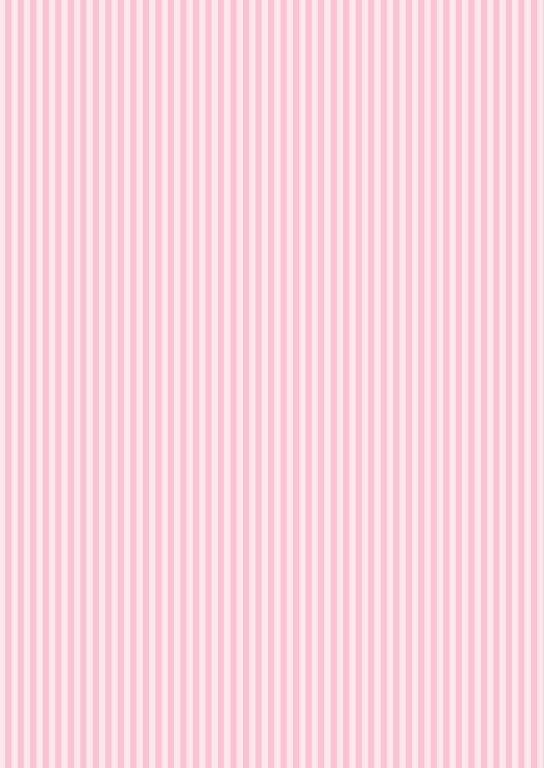
This pattern is drawn by a Shadertoy shader. Its source:

```glsl
// Even vertical candy stripes in rose on pale pink.

// Coverage of a stripe centred in each unit cell; blur is the pixel size in cells.
float stripeCoverage(float x, float width, float blur) {
    float edgeDistance = 0.5 * width - abs(fract(x) - 0.5);
    return clamp(0.5 + edgeDistance / blur, 0.0, 1.0);
}

void mainImage(out vec4 fragColor, in vec2 fragCoord) {
    // Repeats across the canvas, cut off part-way at both sides
    float repeats = 43.46;
    float x = fragCoord.x / iResolution.x * repeats - 0.156;

    vec3 palePink = vec3(1.0, 0.91, 0.93);
    vec3 rosePink = vec3(0.99, 0.76, 0.82);
    float stripe = stripeCoverage(x, 0.49, repeats / iResolution.x);
    fragColor = vec4(mix(palePink, rosePink, stripe), 1.0);
}
```
